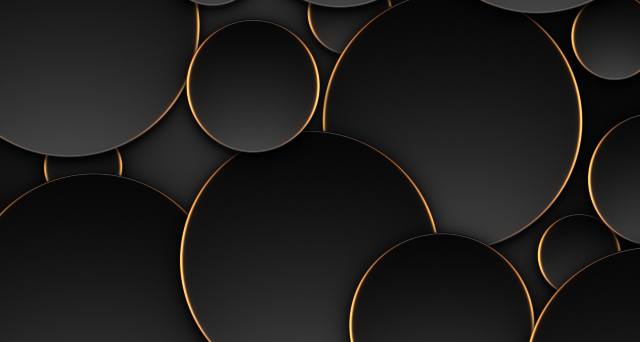
Write a Shadertoy shader that draws this background.

```glsl
// Overlapping dark discs with thin gold rims on a charcoal ground.
// Discs are painted back to front; each one casts a soft shadow, then
// gets a vertical tone gradient and a rim lit by its facing direction.

const int DISC_COUNT = 15;

// Centre x, centre y, radius in canvas heights, ordered back to front.
const vec3 DISCS[DISC_COUNT] = vec3[DISC_COUNT](
    vec3(0.244, 0.512, 0.115), vec3(1.024, 0.963, 0.124), vec3(1.798, 0.893, 0.127),
    vec3(1.324, 0.646, 0.380), vec3(0.202, 0.924, 0.383), vec3(0.276, 0.117, 0.378),
    vec3(0.995, 1.263, 0.285), vec3(0.622, 1.129, 0.146), vec3(1.571, 1.344, 0.383),
    vec3(0.907, 0.239, 0.380), vec3(0.741, 0.749, 0.195), vec3(1.293, 0.049, 0.271),
    vec3(1.695, 0.254, 0.122), vec3(1.915, 0.476, 0.195), vec3(1.915, -0.100, 0.380));

float hash(vec2 p) {
    return fract(sin(dot(p, vec2(12.99, 78.23))) * 43758.5);
}

// Charcoal ground, lighter left of centre and black at both sides.
vec3 ground(vec2 p) {
    float glow = exp(-pow(abs(p.x - 0.72) / 0.62, 2.0));
    float corner = exp(-dot(p - vec2(1.55, 0.2), p - vec2(1.55, 0.2)) / 0.06);
    return vec3(0.025 + 0.17 * glow + 0.10 * corner);
}

// Face tone: black at the top, grey at the bottom, dimmer at the sides.
vec3 face(vec2 q) {
    float fall = pow(clamp(0.5 - 0.5 * q.y, 0.0, 1.0), 1.35);
    float tone = 0.024 + 0.245 * fall * (1.0 - 0.35 * q.x * q.x);
    return tone * vec3(1.0, 0.99, 0.985);
}

// Rim light: gold toward left and right, faint grey at top and bottom.
vec3 rim(vec2 q, float d) {
    vec2 n = normalize(q + vec2(1e-5));
    float side = pow(abs(n.x), 3.5);
    float width = 0.0016 + 0.0028 * side;
    float line = exp(-pow((d + 0.0035) / width, 2.0));
    float halo = exp(-abs(d + 0.003) / 0.007);
    vec3 gold = mix(vec3(0.55, 0.22, 0.05), vec3(1.0, 0.74, 0.36), side);
    float warm = smoothstep(0.15, 0.95, abs(n.x));
    vec3 grey = vec3(0.10 + 0.12 * max(n.y, 0.0)) * (1.0 - warm);
    return line * (gold * warm + grey) + halo * side * vec3(0.22, 0.10, 0.03);
}

void mainImage(out vec4 fragColor, in vec2 fragCoord) {
    vec2 p = (fragCoord - vec2(0.5 * iResolution.x, 0.0)) / iResolution.y;
    p.x += 0.9366;
    float pixel = 1.0 / iResolution.y;
    vec3 color = ground(p);

    for (int i = 0; i < DISC_COUNT; i++) {
        vec3 disc = DISCS[i];
        vec2 offset = p - disc.xy;
        float d = length(offset) - disc.z;

        // Shadow dropped slightly below the disc.
        float shadow = length(offset + vec2(0.0, 0.010)) - disc.z;
        color *= 1.0 - 0.75 * exp(-max(shadow, 0.0) / 0.022);

        vec2 q = offset / disc.z;
        float cover = smoothstep(0.75 * pixel, -0.75 * pixel, d);
        color = mix(color, face(q) + rim(q, d), cover);
    }

    // Fine grain hides banding in the dark gradients.
    color += (hash(floor(p * 400.0)) - 0.5) * 0.006;
    fragColor = vec4(clamp(color, 0.0, 1.0), 1.0);
}
```
